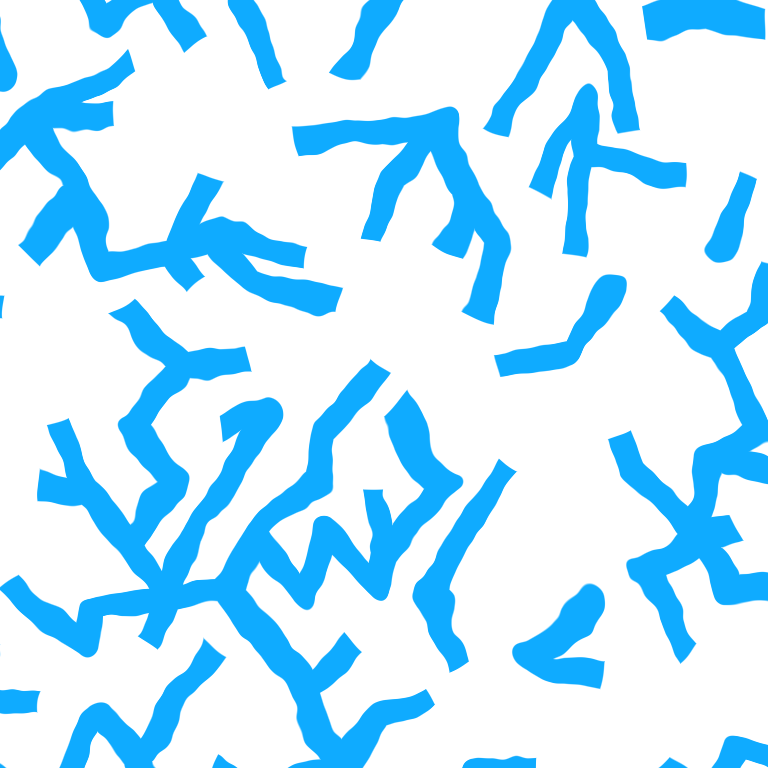
Reproduce this pattern procedurally as a Shadertoy shader.

```glsl
// Coral-like branching strokes on white: the nodes of a jittered triangular
// lattice each link to one lower neighbour of a random height field, which
// gives planar trees; noise bends the links and roughens their outline.

const vec3 PAPER = vec3(1.0);
const vec3 BRANCH = vec3(0.06, 0.67, 1.0);
const float SPACING = 0.088;      // distance between lattice nodes
const float JITTER = 0.5;         // node scatter, in spacings
const float HALF_WIDTH = 0.0168;  // half the stroke width
const float ROUGHNESS = 0.0045;   // variation of the half width
const float ROUGH_SCALE = 0.016;
const float BEND = 0.034;         // broad bending of the strokes
const float BEND_SCALE = 0.13;
const float WIGGLE = 0.015;       // tight bending of the strokes
const float WIGGLE_SCALE = 0.045;
const float BASIN_FREQ = 0.31;    // size of the drainage basins, per node
const float HEIGHT_RANDOM = 0.3;  // local disorder of the heights
const float CHOICE_RANDOM = 0.6;  // disorder in the choice of a parent
const float PRUNE = 0.5;          // share of end twigs removed
const float SOFTNESS = 0.75;      // half the edge ramp, in pixels
const float ROW = 0.8660254;
const vec2 SEED = vec2(37.0, 91.0);

const vec2 NEIGHBOUR[6] = vec2[6](vec2(1, 0), vec2(0, 1), vec2(-1, 1),
                                  vec2(-1, 0), vec2(0, -1), vec2(1, -1));

vec2 hash2(vec2 p) {
    vec3 q = fract(vec3(p.xyx) * vec3(0.1031, 0.1030, 0.0973));
    q += dot(q, q.yzx + 33.33);
    return fract((q.xx + q.yz) * q.zy);
}

// Two channels of smooth value noise in 0..1
vec2 noise2(vec2 p) {
    vec2 i = floor(p), f = fract(p);
    f = f * f * (3.0 - 2.0 * f);
    return mix(mix(hash2(i), hash2(i + vec2(1, 0)), f.x),
               mix(hash2(i + vec2(0, 1)), hash2(i + vec2(1, 1)), f.x), f.y);
}

vec2 nodePosition(vec2 id) {
    vec2 scatter = JITTER * (hash2(id + SEED) - 0.5);
    return SPACING * (vec2(id.x + 0.5 * id.y, ROW * id.y) + scatter);
}

float nodeHeight(vec2 id) {
    vec2 p = vec2(id.x + 0.5 * id.y, ROW * id.y);
    return noise2(p * BASIN_FREQ + SEED).x + HEIGHT_RANDOM * hash2(id - SEED).x;
}

// Offset to the lower neighbour that a node links to, zero at a basin floor
vec2 parentOffset(vec2 id) {
    float height = nodeHeight(id), best = -1.0;
    vec2 chosen = vec2(0.0);
    for (int i = 0; i < 6; i++) {
        vec2 other = id + NEIGHBOUR[i];
        float drop = height - nodeHeight(other);
        float score = drop + CHOICE_RANDOM * hash2(id * 7.0 + other * 3.0).y;
        if (drop > 0.0 && score > best) {
            best = score;
            chosen = NEIGHBOUR[i];
        }
    }
    return chosen;
}

bool isPruned(vec2 id) {
    if (hash2(id + SEED.yx).x > PRUNE) return false;
    for (int i = 0; i < 6; i++)
        if (parentOffset(id + NEIGHBOUR[i]) == -NEIGHBOUR[i]) return false;
    return true;
}

// Stroke with a square end at a and a round end at b
float strokeDistance(vec2 p, vec2 a, vec2 b, float radius) {
    vec2 along = normalize(b - a), q = p - a;
    float x = dot(q, along);
    float side = abs(q.x * along.y - q.y * along.x) - radius;
    float body = max(side, max(-x, x - distance(a, b)));
    return min(body, distance(p, b) - radius);
}

void mainImage(out vec4 fragColor, in vec2 fragCoord) {
    float pixel = 1.0 / min(iResolution.x, iResolution.y);
    vec2 uv = fragCoord * pixel;

    // Bend the plane and roughen the stroke width
    vec2 p = uv + BEND * (noise2(uv / BEND_SCALE + SEED) - 0.5)
                + WIGGLE * (noise2(uv / WIGGLE_SCALE - SEED) - 0.5);
    float radius = HALF_WIDTH + ROUGHNESS * (noise2(uv / ROUGH_SCALE).x - 0.5);

    // Nearest stroke among the nodes around this point
    float row = floor(p.y / (SPACING * ROW) + 0.5);
    vec2 home = vec2(floor(p.x / SPACING - 0.5 * row + 0.5), row);
    float ramp = SOFTNESS * pixel, nearest = 1.0;
    for (int j = -2; j <= 2; j++) {
        for (int i = -2; i <= 2; i++) {
            if (abs(i + j) > 2) continue;
            vec2 id = home + vec2(i, j);
            vec2 a = nodePosition(id);
            if (distance(p, a) > 1.9 * SPACING) continue;
            vec2 link = parentOffset(id);
            if (link == vec2(0.0)) continue;
            float d = strokeDistance(p, a, nodePosition(id + link), radius);
            if (d < min(nearest, ramp) && !isPruned(id)) nearest = d;
        }
    }

    float ink = 1.0 - smoothstep(-ramp, ramp, nearest);
    fragColor = vec4(mix(PAPER, BRANCH, ink), 1.0);
}
```
